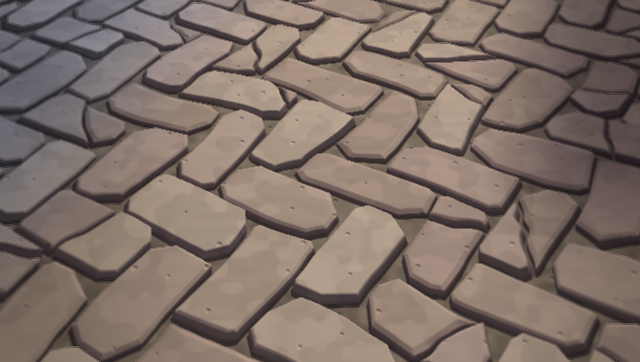
Write a Shadertoy shader that draws this texture.

```glsl
const float STONE_SIZE = 0.176;
const float HORIZON = 1.85;
const float FORESHORTEN = 1.5;
const float VIEW_SLOPE = 1.1;
const float MAX_HEIGHT = 0.24;
const int MARCH_STEPS = 16;

struct Stone { float edge; float id; vec2 local; vec2 tilt; };

float hash(vec2 p) {
    vec3 q = fract(p.xyx * 0.1031);
    q += dot(q, q.yzx + 33.33);
    return fract((q.x + q.y) * q.z);
}

vec2 hash2(vec2 p) { return vec2(hash(p + 17.3), hash(p + 61.7)); }

float noise(vec2 p) {
    vec2 i = floor(p), f = fract(p);
    f = f * f * (3.0 - 2.0 * f);
    return mix(mix(hash(i), hash(i + vec2(1, 0)), f.x),
               mix(hash(i + vec2(0, 1)), hash(i + 1.0), f.x), f.y);
}

vec2 direction(float angle) { return vec2(cos(angle), sin(angle)); }

// Herringbone layout of chipped, sometimes split, two by one stones
Stone stoneAt(vec2 p) {
    vec2 cell = floor(p);
    float k = mod(cell.x - cell.y, 4.0);
    bool lying = k < 1.5;
    vec2 origin = cell;
    if (k > 0.5 && lying) origin.x -= 1.0;
    if (!lying && k < 2.5) origin.y -= 1.0;
    vec2 l = p - origin - (lying ? vec2(1.0, 0.5) : vec2(0.5, 1.0));
    if (!lying) l = l.yx;

    float id = hash(origin + 7.0);
    vec2 r = hash2(origin);
    l += vec2(-l.y, l.x) * 0.08 * (r.x - 0.5);
    vec2 halfSize = vec2(0.995, 0.497) - 0.05 * r;
    vec2 box = abs(l) - halfSize;
    float edge = max(box.x, box.y);

    vec2 cornerSeed = origin * 4.0 + sign(l);
    vec2 cutNormal = direction(mix(0.45, 1.05, hash(cornerSeed + 3.0)));
    float cutDepth = 0.02 + 0.23 * hash(cornerSeed + 29.0);
    edge = max(edge, dot(abs(l) - halfSize, cutNormal) + cutDepth);

    if (hash(origin + 91.0) < 0.4) {
        vec2 s = hash2(origin + 43.0);
        float crack = dot(l, direction(2.6 * (s.x - 0.5))) - 1.2 * (s.y - 0.5);
        crack += 0.12 * (noise(l * 3.0 + origin) - 0.5);
        edge = max(edge, 0.018 - abs(crack));
        id = fract(id + 0.37 * step(0.0, crack));
    }
    return Stone(edge, id, l, hash2(origin + id * 9.0) - 0.5);
}

vec2 pavingCoords(vec2 g) {
    vec2 p = vec2(dot(g, vec2(0.87, -0.5)), dot(g, vec2(0.5, 0.87))) + 40.3;
    p += 0.34 * (vec2(noise(p * 0.6), noise(p * 0.6 + 31.0)) - 0.5);
    return p + 0.025 * (vec2(noise(p * 3.0), noise(p * 3.0 + 57.0)) - 0.5);
}

// Flat top, narrow chiselled bevel and steep wall
float stoneHeight(Stone s) {
    float top = 0.145 + 0.07 * (s.id - 0.5) + 0.1 * dot(s.local, s.tilt);
    float inside = max(-s.edge, 0.0);
    float bevel = top - 0.045 + inside * mix(0.4, 1.0, s.id);
    return max(min(min(top, bevel), inside * 6.0), 0.0);
}

float heightAt(vec2 g) { return stoneHeight(stoneAt(pavingCoords(g))); }

// Sparse round dents
float pits(vec2 g) {
    vec2 cell = floor(g * 1.7);
    vec2 centre = 0.2 + 0.6 * hash2(cell);
    float radius = mix(0.03, 0.085, hash(cell + 5.0));
    float present = step(hash(cell + 77.0), 0.6);
    return -0.022 * present * (1.0 - smoothstep(0.3, 1.0, length(fract(g * 1.7) - centre) / radius));
}

float detailedHeight(vec2 g) { return heightAt(g) + pits(g); }

vec3 stoneColor(Stone s, vec2 g) {
    vec3 c = mix(vec3(0.605, 0.52, 0.465), vec3(0.685, 0.61, 0.54), s.id);
    c = mix(c, vec3(0.62, 0.525, 0.49), 0.5 * step(0.68, fract(s.id * 7.3)));
    float blotch = smoothstep(0.5, 0.58, noise(g * 2.6) * 0.7 + noise(g * 6.0) * 0.3);
    float grain = noise(g * vec2(4.0, 7.0)) - 0.5;
    return c * (1.0 - 0.06 * blotch + 0.05 * grain);
}

vec3 render(vec2 q) {
    vec2 ground = vec2(q.x, FORESHORTEN * q.y) * HORIZON / (HORIZON - q.y) / STONE_SIZE;

    // March down the view ray onto the stones
    float stepSize = MAX_HEIGHT / float(MARCH_STEPS);
    float ray = MAX_HEIGHT, above = 1.0;
    for (int i = 0; i < MARCH_STEPS; i++) {
        float gap = ray - heightAt(ground - vec2(0.0, VIEW_SLOPE * ray));
        if (gap <= 0.0) {
            ray += stepSize * gap / (gap - above);
            break;
        }
        above = gap;
        ray -= stepSize;
    }
    vec2 g = ground - vec2(0.0, VIEW_SLOPE * max(ray, 0.0));

    Stone s = stoneAt(pavingCoords(g));
    float h = stoneHeight(s);
    vec2 e = vec2(0.016, 0.0);
    vec2 slope = vec2(detailedHeight(g + e) - detailedHeight(g - e),
                      detailedHeight(g + e.yx) - detailedHeight(g - e.yx)) / (2.0 * e.x);
    vec3 n = normalize(vec3(-slope, 1.0));

    // Low light from behind, with soft occlusion in the joints
    vec3 light = normalize(vec3(0.25, 0.6, 0.76));
    vec3 halfway = normalize(light + vec3(0.0, -0.74, 0.67));
    float shade = min(0.46 + 0.72 * max(dot(n, light), 0.0), 1.14);
    float occlusion = mix(0.74, 1.0, smoothstep(0.0, 0.11, h));
    vec3 joint = vec3(0.58, 0.51, 0.44) * (0.85 + 0.3 * noise(g * 7.0));
    vec3 c = mix(joint, stoneColor(s, g), smoothstep(0.01, 0.07, h));
    c *= mix(vec3(0.92, 0.87, 1.0), vec3(1.0), smoothstep(0.5, 0.95, shade)) * shade * occlusion;

    // Warm glare at the top centre, cool left and dim sides
    vec2 fromGlare = (q - vec2(0.12, 0.34)) * vec2(1.0, 0.9);
    float glare = exp(-2.6 * dot(fromGlare, fromGlare));
    float sheen = pow(max(dot(n, halfway), 0.0), 60.0);
    c *= 0.97 + 0.08 * glare;
    c += vec3(0.13, 0.13, 0.11) * glare * glare * sheen;
    float cool = smoothstep(0.45, 1.1, 0.9 * q.y - q.x);
    c = mix(c, dot(c, vec3(0.33)) * vec3(0.96, 0.98, 1.1), 0.85 * cool);
    float side = smoothstep(0.35, 0.95, abs(q.x - 0.05));
    float upperRight = smoothstep(0.4, 0.75, q.x) * smoothstep(-0.3, 0.1, q.y);
    c *= 1.0 - 0.22 * side;
    return c * mix(vec3(1.0), vec3(0.7, 0.69, 0.75), upperRight);
}

void mainImage(out vec4 fragColor, in vec2 fragCoord) {
    vec2 q = (fragCoord - 0.5 * iResolution.xy) / iResolution.y;
    float blur = mix(0.75, 1.5, smoothstep(0.3, 0.95, length(q))) / 290.0;
    vec3 sum = vec3(0.0);
    for (int i = 0; i < 4; i++) {
        vec2 offset = vec2(i & 1, i >> 1) - 0.5;
        sum += render(q + offset * blur);
    }
    fragColor = vec4(clamp(sum / 4.0, 0.0, 1.0), 1.0);
}
```
